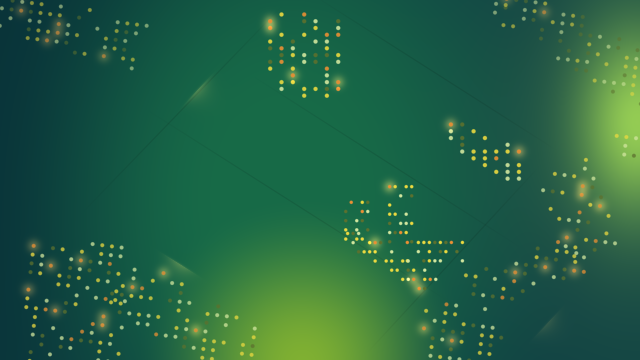
A Shadertoy shader for this background:

```glsl
// Green gradient backdrop with two lime glows, faint diagonal seams and clusters of glinting dots.

// Colours
const vec3 DEEP_TEAL  = vec3(0.035, 0.205, 0.225);
const vec3 DUSK_TEAL  = vec3(0.060, 0.255, 0.265);
const vec3 LEAF_GREEN = vec3(0.090, 0.415, 0.280);
const vec3 LOW_LIME   = vec3(0.500, 0.690, 0.195);
const vec3 SIDE_LIME  = vec3(0.600, 0.820, 0.330);
const vec3 GOLD   = vec3(0.92, 0.85, 0.25);
const vec3 CREAM  = vec3(0.82, 0.90, 0.62);
const vec3 ORANGE = vec3(0.92, 0.56, 0.20);
const vec3 OLIVE  = vec3(0.36, 0.44, 0.18);

// Layout, in canvas heights
const vec2 GREEN_CENTER = vec2(0.79, 0.46);
const vec2 GREEN_RADIUS = vec2(0.86, 1.15);
const vec2 LOW_CENTER   = vec2(0.84, -0.01);
const vec2 SIDE_CENTER  = vec2(1.77, 0.66);
const float HALO_SIZE = 0.017;
const float HOT_SHARE = 0.07;

// Dot lattices: pitch, turn and dot radius
const vec2 TALL_PITCH  = vec2(0.0315, 0.0188);
const vec2 FINE_PITCH  = vec2(0.0153, 0.0255);
const vec2 LOOSE_PITCH = vec2(0.0270, 0.0245);
const float LOOSE_TURN = -0.12;

// Cluster boxes: centre, half size; followed by their tilts
const vec4 TALL_BOX[2] = vec4[2](
    vec4(0.845, 0.847, 0.107, 0.115), vec4(1.347, 0.579, 0.120, 0.045));
const float TALL_TILT[2] = float[2](-0.12, -0.42);
const vec4 FINE_BOX[4] = vec4[4](
    vec4(0.991, 0.387, 0.035, 0.065), vec4(1.113, 0.405, 0.035, 0.085),
    vec4(1.208, 0.301, 0.080, 0.035), vec4(1.088, 0.275, 0.145, 0.028));
const float FINE_TILT[4] = float[4](0.0, 0.0, 0.0, -0.55);
const vec4 LOOSE_BOX[10] = vec4[10](
    vec4(0.190, 0.930, 0.210, 0.070), vec4(0.210, 0.155, 0.140, 0.170),
    vec4(0.520, 0.110, 0.220, 0.080), vec4(1.285, 0.075, 0.110, 0.085),
    vec4(1.458, 0.240, 0.160, 0.055), vec4(1.610, 0.410, 0.075, 0.130),
    vec4(1.610, 0.880, 0.240, 0.075), vec4(1.375, 0.965, 0.035, 0.035),
    vec4(1.737, 0.595, 0.050, 0.035), vec4(0.010, 0.525, 0.025, 0.020));
const float LOOSE_TILT[10] = float[10](
    -0.3, 0.0, -0.55, 0.0, 0.35, 0.4, -0.55, 0.0, 0.0, 0.0);

float hash(vec2 cell, float seed) {
    vec3 q = fract(vec3(cell.xyx + seed * 7.13) * vec3(0.1031, 0.1030, 0.0973));
    q += dot(q, q.yzx + 33.33);
    return fract((q.x + q.y) * q.z);
}

mat2 turn(float a) {
    return mat2(cos(a), -sin(a), sin(a), cos(a));
}

float boxDistance(vec2 p, vec2 halfSize) {
    vec2 d = abs(p) - halfSize;
    return max(d.x, d.y);
}

// Paints one box of lattice dots, some of them hot with a halo
void paintDots(inout vec3 col, vec2 p, vec4 box, float tilt, vec2 pitch,
               float latticeTurn, float radius, float share, float alpha, float seed) {
    vec2 local = p - box.xy;
    mat2 tiltBox = turn(tilt);
    if (boxDistance(tiltBox * local, box.zw) > 3.0 * HALO_SIZE) return;
    mat2 toLattice = turn(latticeTurn);
    vec2 q = toLattice * local;
    vec2 nearest = floor(q / pitch + 0.5);
    float aa = 0.8 / iResolution.y;
    for (int j = -2; j <= 2; j++)
    for (int i = -2; i <= 2; i++) {
        vec2 cell = nearest + vec2(i, j);
        vec2 home = cell * pitch;
        if (hash(cell, seed) > share) continue;
        if (boxDistance(tiltBox * (home * toLattice), box.zw) > 0.0) continue;
        float d = length(q - home);
        float kind = hash(cell, seed + 3.7);
        float hot = step(1.0 - HOT_SHARE, kind);
        vec3 tint = kind < 0.24 ? OLIVE : kind < 0.60 ? GOLD : kind < 0.86 ? CREAM : ORANGE;
        col += hot * alpha * 0.42 * ORANGE * exp(-d * d / (HALO_SIZE * HALO_SIZE));
        col = mix(col, tint, alpha * (1.0 - smoothstep(radius - aa, radius + aa, d)));
    }
}

// Thin dark seam between two points
float seam(vec2 p, vec2 a, vec2 b) {
    vec2 ab = b - a;
    float t = clamp(dot(p - a, ab) / dot(ab, ab), 0.0, 1.0);
    return (1.0 - smoothstep(0.0, 0.0035, length(p - a - ab * t))) * 4.0 * t * (1.0 - t);
}

// Warm streak, crisp on its upper side and soft below
float glint(vec2 p, vec2 center, float angle) {
    vec2 q = turn(angle) * (p - center);
    float fall = q.y > 0.0 ? 0.002 : 0.022;
    return exp(-q.x * q.x / 0.0016 - abs(q.y) / fall);
}

void mainImage(out vec4 fragColor, in vec2 fragCoord) {
    vec2 p = fragCoord / iResolution.y;
    p.x *= 16.0 * iResolution.y / (9.0 * iResolution.x);

    // Background and glows
    vec3 col = mix(DEEP_TEAL, DUSK_TEAL, smoothstep(0.0, 1.2, p.x - 0.5 * p.y + 0.3));
    float green = 1.0 - smoothstep(0.2, 1.0, length((p - GREEN_CENTER) / GREEN_RADIUS));
    col = mix(col, LEAF_GREEN, green);
    col = mix(col, LOW_LIME, 1.0 - smoothstep(0.0, 0.47, length(p - LOW_CENTER)));
    vec2 side = p - SIDE_CENTER;
    col = mix(col, SIDE_LIME, 0.22 * exp(-dot(side * side, vec2(9.0, 4.0))));
    col = mix(col, SIDE_LIME, 0.95 * exp(-dot(side * side, vec2(42.0, 17.0))));

    // Seams and glints
    float seams = seam(p, vec2(0.40, 0.70), vec2(1.25, 0.16))
                + seam(p, vec2(0.70, 0.79), vec2(1.45, 0.31))
                + seam(p, vec2(0.86, 1.02), vec2(1.55, 0.58))
                + seam(p, vec2(0.22, 0.40), vec2(0.79, 0.99))
                + seam(p, vec2(1.02, 0.02), vec2(1.50, 0.54));
    col *= 1.0 - 0.10 * seams;
    col += ORANGE * (0.24 * glint(p, vec2(0.55, 0.75), 0.82)
                   + 0.26 * glint(p, vec2(0.50, 0.265), -0.56)
                   + 0.13 * glint(p, vec2(1.52, 0.10), 0.82));

    // Dot clusters
    for (int i = 0; i < 2; i++)
        paintDots(col, p, TALL_BOX[i], TALL_TILT[i], TALL_PITCH, 0.0, 0.0058, 0.64, 0.9, float(i));
    for (int i = 0; i < 4; i++)
        paintDots(col, p, FINE_BOX[i], FINE_TILT[i], FINE_PITCH, 0.0, 0.0046, 0.55, 1.0, float(i) + 11.0);
    for (int i = 0; i < 10; i++)
        paintDots(col, p, LOOSE_BOX[i], LOOSE_TILT[i], LOOSE_PITCH, LOOSE_TURN, 0.0054, 0.58,
                  p.y > 0.7 ? 0.55 : 0.75, float(i) + 23.0);

    fragColor = vec4(clamp(col, 0.0, 1.0), 1.0);
}
```
